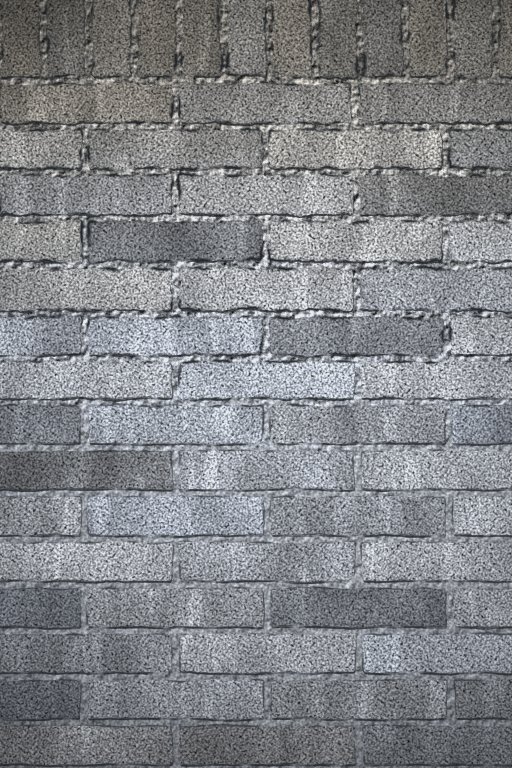
Write a WebGL 1 fragment shader that draws this texture.

```glsl
precision highp float;
uniform vec2 u_resolution;

// Lengths are fractions of the canvas height
const float COURSE_HEIGHT = 0.0597;
const float LOW_BRICK_LENGTH = 0.2396;
const float HIGH_BRICK_LENGTH = 0.2331;
const float FIRST_JOINT = 0.2285;
const float SOLDIER_BASE = 0.896;
const vec2 SOLDIER_SIZE = vec2(0.0589, 0.15);
const float HALF_JOINT = 0.0049;

const vec3 COOL_TINT = vec3(0.97, 1.0, 1.05);
const vec3 WARM_TINT = vec3(1.025, 1.0, 0.955);
const vec3 CRACK_COLOR = vec3(0.12, 0.135, 0.15);

float hash(vec2 p) {
  vec3 q = fract(p.xyx * 0.1031);
  q += dot(q, q.yzx + 33.33);
  return fract((q.x + q.y) * q.z);
}

vec2 gradient(vec2 cell) {
  float angle = 6.2832 * hash(cell);
  return vec2(cos(angle), sin(angle));
}

float gradientNoise(vec2 p) {
  vec2 i = floor(p), f = fract(p);
  vec2 u = f * f * f * (f * (f * 6.0 - 15.0) + 10.0);
  vec2 e = vec2(1.0, 0.0);
  float low = mix(dot(gradient(i), f), dot(gradient(i + e), f - e), u.x);
  float high = mix(dot(gradient(i + e.yx), f - e.yx), dot(gradient(i + 1.0), f - 1.0), u.x);
  return mix(low, high, u.y);
}

vec2 turn(vec2 p) {
  return mat2(0.8, 0.6, -0.6, 0.8) * p;
}

float fbm(vec2 p) {
  float sum = 0.0, amplitude = 1.0;
  for (int i = 0; i < 4; i++) {
    sum += amplitude * gradientNoise(p);
    p = turn(p) * 2.03 + 7.3;
    amplitude *= 0.5;
  }
  return sum;
}

float boxDistance(vec2 p, vec2 halfSize, float radius) {
  vec2 q = abs(p) - halfSize + radius;
  return length(max(q, 0.0)) + min(max(q.x, q.y), 0.0) - radius;
}

float coverage(float d, float softness) {
  return 1.0 - smoothstep(-softness, softness, d);
}

// Offset from the brick centre in xy, brick index in zw
vec4 brickCell(vec2 p, vec2 size, float shift, float row, float base) {
  float x = (p.x - shift) / size.x;
  return vec4((fract(x) - 0.5) * size.x, p.y - base - 0.5 * size.y, floor(x), row);
}

// Sandy speckle with dark pits
float speckle(vec2 p) {
  float fine = gradientNoise(turn(p) * 347.0);
  float coarse = gradientNoise(turn(p) * 171.0 + 31.0);
  float pits = smoothstep(0.12, 0.45, gradientNoise(turn(p) * 263.0 + 83.0));
  return 1.03 + 0.68 * fine + 0.2 * coarse - 0.36 * pits;
}

// Own shade, cloudy stains and pale vertical runs
float brickTone(vec2 p, vec2 id) {
  float tone = 0.34 + 0.24 * sqrt(hash(id + 17.0));
  float stains = 0.11 * fbm(p * vec2(15.0, 9.0) + id * 3.7);
  float runs = 0.09 * smoothstep(0.15, 0.6, fbm(p * vec2(34.0, 5.0) + id * 1.3));
  return (tone + stains + runs) * speckle(p);
}

float mortarTone(vec2 p, float roughness) {
  vec2 q = p * 85.0;
  float relief = fbm(q) - fbm(q + vec2(-0.16, 0.22));
  return 0.53 + relief * mix(0.3, 0.65, roughness) + 0.2 * gradientNoise(turn(p) * 290.0);
}

void main() {
  vec2 p = gl_FragCoord.xy / u_resolution.y;
  float softness = 0.8 / u_resolution.y;
  float roughness = smoothstep(0.36, 0.6, p.y);

  // Uneven bricklaying with a sag above the middle
  vec2 waver = vec2(fbm(p * 17.0), fbm(p * 17.0 + 40.0));
  vec2 laid = p + waver * mix(0.0011, 0.0026, roughness);
  float fromSag = (p.y - 0.575) / 0.07;
  laid.y += 0.0055 * exp(-fromSag * fromSag);

  // Running bond below, upright bricks above
  float row = floor(laid.y / COURSE_HEIGHT);
  vec2 size = vec2(mix(LOW_BRICK_LENGTH, HIGH_BRICK_LENGTH, p.y), COURSE_HEIGHT);
  float shift = FIRST_JOINT - 0.5 * size.x * mod(row, 2.0);
  vec4 cell = brickCell(laid, size, shift, row, row * COURSE_HEIGHT);
  float soldier = step(SOLDIER_BASE, laid.y);
  if (soldier > 0.5) {
    size = SOLDIER_SIZE;
    cell = brickCell(laid, size, -0.0026, 40.0, SOLDIER_BASE);
  }

  // Chipped brick outline and the shadow it throws
  float joint = HALF_JOINT + 0.0028 * gradientNoise(p * 23.0 + 9.0);
  float chips = fbm(p * 95.0) * mix(0.0007, 0.0019, roughness);
  chips += fbm(p * 42.0 + 5.0) * 0.0017 * roughness;
  vec2 halfSize = 0.5 * size - joint;
  float edge = boxDistance(cell.xy, halfSize, 0.003) + chips;
  vec2 shadowOffset = vec2(0.001, -0.0027);
  float shadowEdge = boxDistance(cell.xy - shadowOffset, halfSize, 0.003) + chips;
  float brick = coverage(edge, softness);
  float shadow = coverage(shadowEdge, softness) * (1.0 - brick);

  // Broken dark cracks of changing width along the joints
  float gaps = fbm(p * 31.0 + 60.0);
  float crackWidth = mix(0.001, 0.0016, roughness) * (1.0 + 0.8 * max(gaps, 0.0));
  float crackOffset = edge / crackWidth;
  float crack = exp(-crackOffset * crackOffset) * smoothstep(-0.2, 0.4, gaps);
  float shadowBreaks = smoothstep(-0.6, 0.1, fbm(p * 27.0 + 90.0));
  float dark = max(0.8 * shadow * shadowBreaks, mix(0.6, 0.95, roughness) * crack);

  // Light falling off toward the corners
  vec2 fromGlow = (p - vec2(0.36, 0.51)) * vec2(0.85, 0.88);
  float light = 1.25 - 2.0 * dot(fromGlow, fromGlow);
  light *= mix(1.0, 0.88, soldier);

  float tone = mix(mortarTone(p, roughness), brickTone(p, cell.zw), brick);
  float warmth = smoothstep(0.5, 1.0, p.y) + brick * 0.5 * (hash(cell.zw + 71.0) - 0.5);
  vec3 tint = mix(COOL_TINT, WARM_TINT, warmth);
  vec3 color = mix(tone * light * tint, CRACK_COLOR, dark);
  gl_FragColor = vec4(clamp(color, 0.07, 0.92), 1.0);
}
```
